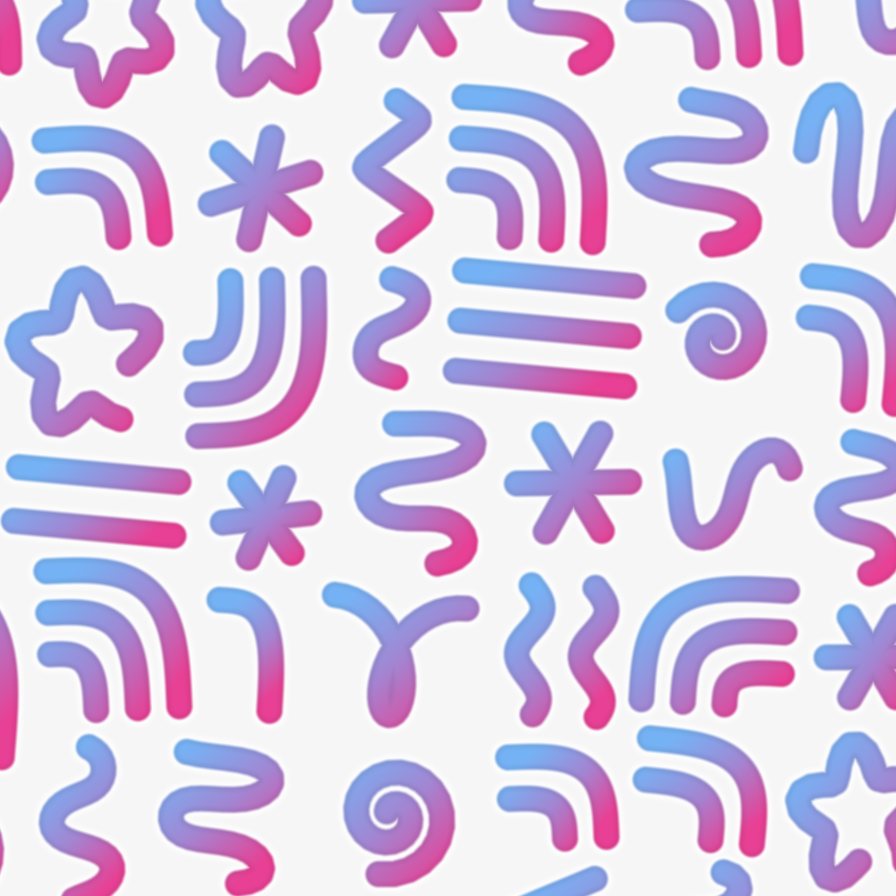
A WebGL 2 fragment shader for this pattern:

```glsl
#version 300 es
precision highp float;
// Rounded gradient squiggles, spirals, arches and bars scattered over off-white.

uniform vec2 u_resolution;
out vec4 fragColor;

const float PI = 3.14159;
const float TAU = 6.28318;
const float CELLS = 5.6;     // tiles across the canvas
const float RADIUS = 0.081;  // half stroke width, in tiles
const int SPIRAL = 0, ASTERISK = 1, BLOB = 2, ARCH = 3, MEANDER = 4, LOOPS = 5, BARS = 6, ZIGZAG = 7;

float hash(vec2 p) {
    vec3 q = fract((p.xyx + 17.0) * 0.1031);
    q += dot(q, q.yzx + 33.33);
    return fract((q.x + q.y) * q.z);
}

mat2 rotation(float a) {
    return mat2(cos(a), sin(a), -sin(a), cos(a));
}

float segmentDistance(vec2 p, vec2 a, vec2 b) {
    vec2 ab = b - a;
    return length(p - a - ab * clamp(dot(p - a, ab) / max(dot(ab, ab), 1e-6), 0.0, 1.0));
}

// Irregular rectangles: even grid corners shift horizontal walls, odd ones vertical walls.
float wallShift(vec2 corner) {
    return (hash(corner) - 0.5) * 0.54;
}

vec4 tileRect(vec2 id) {
    float a = wallShift(id), b = wallShift(id + vec2(1, 0));
    float c = wallShift(id + vec2(0, 1)), d = wallShift(id + 1.0);
    bool even = mod(id.x + id.y, 2.0) < 0.5;
    return vec4(id, id + 1.0) + (even ? vec4(c, a, b, d) : vec4(a, b, d, c));
}

int chooseMotif(vec2 h, float pick) {
    if (h.y < 0.14) return BARS;
    if (h.x < h.y * 1.4 && h.y > 0.24) {
        if (pick < 0.26) return SPIRAL;
        if (pick < 0.42) return ASTERISK;
        if (pick < 0.52 && h.y > 0.3) return BLOB;
        return pick < 0.68 ? ARCH : MEANDER;
    }
    if (pick < 0.12 && h.x > 0.42 && h.y > 0.22) return LOOPS;
    if (pick < 0.32) return BARS;
    if (pick < 0.47) return ARCH;
    return pick < 0.62 ? ZIGZAG : MEANDER;
}

int strokeCount(int kind, vec2 h, float wave) {
    if (kind == ASTERISK) return 3;
    if (kind == ARCH) return min(1 + int((2.0 * h.y - 0.2) / 0.26), 3);
    if (kind == BARS) return 1 + int(2.0 * (h.y - wave) / 0.25);
    return 1;
}

// Point at t in 0..1 along stroke k of a motif with half extents h.
vec2 curve(int kind, float t, float k, float count, vec2 h, float wave, float seed) {
    float s = 2.0 * t - 1.0;
    if (kind == SPIRAL) {
        float a = seed * TAU + TAU * t * h.y / 0.225;
        return h.y * mix(0.1, 1.0, t) * vec2(cos(a), sin(a));
    }
    if (kind == ASTERISK) {
        float a = seed + k * PI / 3.0;
        return h.y * s * vec2(cos(a), sin(a));
    }
    if (kind == BLOB) {
        float a = TAU * (seed + 0.86 * t);
        return h * (0.8 + 0.2 * cos(5.0 * a)) * vec2(cos(a), sin(a));
    }
    if (kind == ARCH) {
        vec2 bend = vec2(sin(t * PI * 0.5), max(cos(t * PI * 0.5), 0.0));
        return -h + (2.0 * h - 0.26 * k) * pow(bend, vec2(0.6));
    }
    if (kind == LOOPS) {
        float a = TAU * t * max(1.0, floor((h.x - 0.24) * 4.0 + 0.5));
        return vec2(s * (h.x - 0.1) + 0.24 * sin(a), h.y * cos(a));
    }
    if (kind == BARS) {
        float spread = count > 1.0 ? 2.0 * k / (count - 1.0) - 1.0 : 0.0;
        return vec2(s * h.x, spread * (h.y - wave) + wave * sin(s * h.x * 11.0 + seed * 6.0));
    }
    float turns = max(1.0, floor(4.0 * h.x / 0.58 + 0.5) * 0.5);
    float a = TAU * turns * t + seed;
    if (kind == ZIGZAG) return vec2(s * h.x, h.y * asin(0.96 * sin(a)) / 1.29);
    float swell = 0.85 + 0.15 * sin(s * 3.0 + seed * 20.0);
    return vec2(s * h.x - 0.1 * h.y * sin(2.0 * a), h.y * swell * sin(a));
}

float motifDistance(vec2 q, vec2 h, vec2 id) {
    if (h.y > h.x) { q = q.yx; h = h.yx; }
    float seed = hash(id + 41.3);
    if (hash(id + 7.7) < 0.35) q.x = -q.x;
    int kind = chooseMotif(h, hash(id + 83.1));
    float wave = seed < 0.45 ? 0.0 : min(0.075, h.y);
    int count = strokeCount(kind, h, wave);
    float d = 9.0;
    for (int k = 0; k < count; k++) {
        vec2 last = curve(kind, 0.0, float(k), float(count), h, wave, seed);
        for (int i = 1; i <= 40; i++) {
            vec2 next = curve(kind, float(i) / 40.0, float(k), float(count), h, wave, seed);
            d = min(d, segmentDistance(q, last, next));
            last = next;
        }
    }
    return d - RADIUS;
}

vec3 strokeColor(float t) {
    vec3 blue = vec3(0.46, 0.70, 0.96), violet = vec3(0.64, 0.52, 0.82), pink = vec3(0.91, 0.25, 0.58);
    return t < 0.5 ? mix(blue, violet, t * 2.0) : mix(violet, pink, t * 2.0 - 1.0);
}

void main() {
    float scale = CELLS / min(u_resolution.x, u_resolution.y);
    vec2 p = gl_FragCoord.xy * scale;
    float nearest = 9.0, blend = 0.0;
    for (int n = 0; n < 9; n++) {
        vec2 id = floor(p) + vec2(n % 3, n / 3) - 1.0;
        vec4 rect = tileRect(id);
        vec2 halfSize = (rect.zw - rect.xy) * 0.5;
        vec2 q = p - (rect.xy + rect.zw) * 0.5;
        if (any(greaterThan(abs(q), halfSize + 0.1))) continue;
        q = rotation((hash(id + 61.9) - 0.5) * 0.24) * q;
        vec2 h = halfSize - 0.125;
        float d = motifDistance(q, h, id);
        if (d < nearest) {
            nearest = d;
            blend = clamp(0.5 + 0.62 * (q.x - q.y) / (h.x + h.y), 0.0, 1.0);
        }
    }
    // Pale halo on the ground, faintly darker rim on the stroke
    vec3 ground = vec3(0.965) + 0.03 * (1.0 - smoothstep(0.0, 0.055, nearest));
    vec3 ink = strokeColor(pow(blend, 1.1)) * (1.0 - 0.07 * smoothstep(-0.05, 0.0, nearest));
    float edge = max(scale, 0.014);
    fragColor = vec4(mix(ink, ground, smoothstep(-edge, edge, nearest)), 1.0);
}
```
